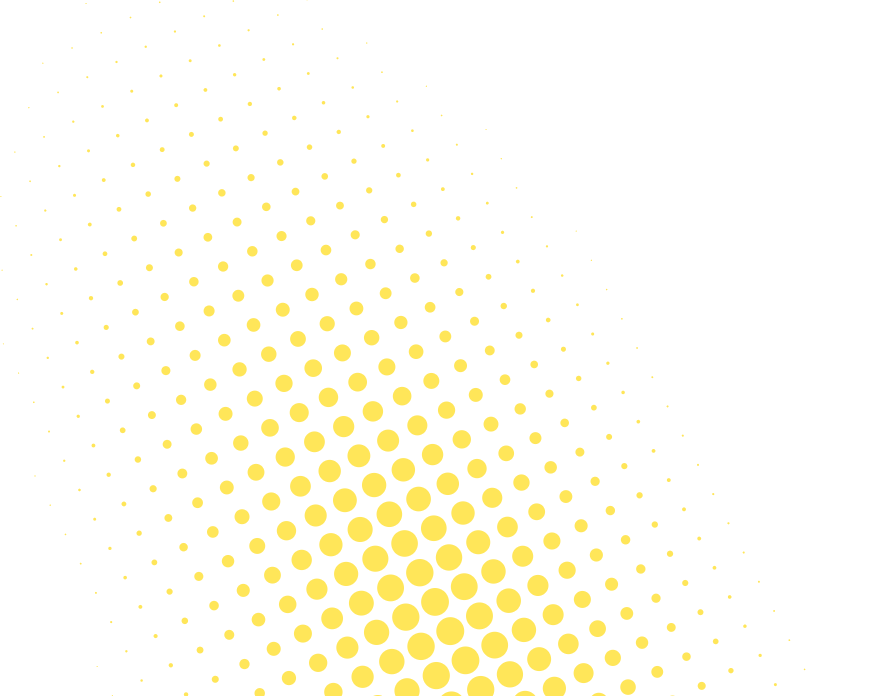
Give the GLSL for this background, as a WebGL 1 fragment shader.

```glsl
precision highp float;

// A yellow halftone on white: round dots on a tilted square lattice.
// Each dot's radius follows an elongated Gaussian glow, sampled at the
// dot's centre, so the dots swell low in the middle and fade outwards.

#define DOT_COLOR vec3(1.0, 0.9, 0.35)
#define PAPER_COLOR vec3(1.0)
#define LATTICE_ORIGIN vec2(0.4518, 0.3652) // in canvas heights
#define LATTICE_ANGLE 0.4804                // radians
#define SPACING 0.04734                     // in canvas heights
#define GLOW_PEAK vec2(0.85, -6.9)          // in lattice cells
#define GLOW_SPREAD vec2(6.05, 13.34)       // in lattice cells
#define MAX_RADIUS 0.437                    // in lattice cells
#define RADIUS_TRIM 0.013                   // shrinks the faintest dots
#define GLOW_CUTOFF 0.062                   // no dots below this glow

uniform vec2 u_resolution;

// Canvas position to lattice coordinates; dots sit at whole numbers.
vec2 toLattice(vec2 position) {
  float c = cos(LATTICE_ANGLE);
  float s = sin(LATTICE_ANGLE);
  vec2 offset = (position - LATTICE_ORIGIN) / SPACING;
  return vec2(c * offset.x + s * offset.y, c * offset.y - s * offset.x);
}

// Radius of the dot in a cell, zero where the glow is too weak.
float dotRadius(vec2 cell) {
  vec2 q = (cell - GLOW_PEAK) / GLOW_SPREAD;
  float glow = exp(-dot(q, q));
  return max(MAX_RADIUS * glow - RADIUS_TRIM, 0.0) * step(GLOW_CUTOFF, glow);
}

void main() {
  vec2 lattice = toLattice(gl_FragCoord.xy / u_resolution.y);
  vec2 cell = floor(lattice + 0.5);
  float radius = dotRadius(cell);

  // Smooth the rim over one pixel and dim dots thinner than a pixel.
  float pixel = 1.0 / (SPACING * u_resolution.y);
  float rim = clamp((radius - length(lattice - cell)) / pixel + 0.5, 0.0, 1.0);
  float coverage = rim * min(2.0 * radius / pixel, 1.0);

  gl_FragColor = vec4(mix(PAPER_COLOR, DOT_COLOR, coverage), 1.0);
}
```
